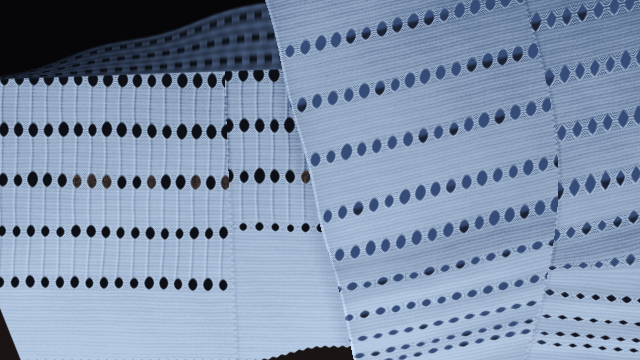
Write a WebGL 1 fragment shader that draws this texture.

```glsl
precision highp float;
// Overlapping folds of ribbed blue cloth with rows of openwork holes.
uniform vec2 u_resolution;

float hash(vec2 p) {
  return fract(sin(dot(p, vec2(127.1, 311.7))) * 4375.85);
}

float ripple(vec2 p) {
  return sin(p.x * 2.3 + sin(p.y * 3.1)) * 0.5
       + sin(p.y * 5.7 + p.x * 3.9) * 0.3
       + sin(p.x * 11.3 - p.y * 8.1) * 0.2;
}

// Soft step centred on zero
float cover(float d, float aa) {
  return smoothstep(-aa, aa, d);
}

vec3 cloth(float light) {
  vec3 c = mix(vec3(0.22, 0.31, 0.46), vec3(0.55, 0.63, 0.74), clamp(light * 2.0, 0.0, 1.0));
  return mix(c, vec3(0.71, 0.79, 0.89), clamp(light * 2.0 - 1.0, 0.0, 1.0));
}

// Rows on the draped side crowd together towards the bottom
float drapedRow(float i) {
  float k = max(i - 3.0, 0.0);
  return 0.25 + 0.693 * min(i, 3.0) + 0.56 * k - 0.04 * k * k;
}

// Openwork band: x = hole, y = strand brightness, z = band, w = rim
vec4 lace(float u, float d, vec2 size, float tip, float row, float aa) {
  float f = fract(u) - 0.5;
  float h = hash(vec2(floor(u), row));
  vec2 r = size * (0.88 + 0.24 * h);
  vec2 e = abs(vec2(f * 0.18, d + (h - 0.5) * 0.012) / r);
  float dist = (mix(length(e), e.x + e.y, tip) - 1.0) * min(r.x, r.y);
  float strands = sin(d / (size.y * (0.75 + 0.4 * cos(f * 6.283))) * 8.0);
  float band = 1.0 - smoothstep(size.y * 0.95, size.y * 1.3, abs(d));
  return vec4(1.0 - cover(dist, aa), strands, band, exp(-abs(dist - 0.012) * 75.0));
}

void main() {
  float aa = 4.32 / u_resolution.y;
  vec2 p = vec2(gl_FragCoord.x, u_resolution.y - gl_FragCoord.y) * aa;
  vec2 q = p + 0.012 * vec2(ripple(p.yx), ripple(p));

  // Panel borders
  float foldX = 3.18 + 0.25 * p.y + 0.015 * sin(p.y * 4.0);
  float seamLeft = 2.66 + 0.04 * p.y;
  float seamRight = 6.28 + 0.42 * sin(p.y * 0.72);
  bool draped = p.x > foldX;
  bool rightPanel = p.x > seamRight;
  bool secondPanel = p.x > seamLeft;

  float row = 0.0, along, across, light, ribs, tip = 0.15;
  vec2 size = vec2(0.058, 0.085);
  vec3 hollow = vec3(0.05, 0.06, 0.09);
  float noise = hash(floor(p * 60.0));

  if (draped) {
    // Slanted rows; the lowest ones bend with the folds
    float low = smoothstep(2.9, 3.5, p.y);
    float w = rightPanel
      ? q.y + mix(0.23, -0.08, low) * (q.x - 7.2) + 0.15 - 0.07 * low
      : q.y + mix(0.235, 0.2, low) * (q.x - 5.0);
    across = 9.0;
    for (int i = 0; i < 10; i++) {
      float d = w - drapedRow(float(i));
      if (abs(d) < abs(across)) { across = d; row = float(i); }
    }
    along = (q.x - 3.63 - 0.15 * (row - 1.0)) / 0.185 + 0.5;
    if (row > 4.5) size = vec2(0.055, 0.044);
    if (row > 6.5) size = vec2(0.052, 0.028);
    if (rightPanel) {
      tip = 0.6;
      size *= row < 3.5 ? vec2(1.0, 1.2) : vec2(0.95, 0.85);
    }
    light = 0.37 + 0.13 * p.y - 0.05 * (p.x - 5.0) + 0.05 * ripple(p * 0.8);
    light -= 0.24 * exp(-pow((w - 3.08) * 4.5, 2.0));
    light += 0.1 * low * sin(w * 15.0 + p.x);
    light -= 0.14 * exp(-(p.x - foldX) * 9.0);
    ribs = w;
    float dusk = smoothstep(6.2, 6.8, p.x) * smoothstep(3.3, 3.6, p.y);
    float patchy = smoothstep(0.72, 0.8, hash(vec2(floor(along), row + 7.0))) * cover(across, 0.03);
    hollow = mix(vec3(0.21, 0.3, 0.47), vec3(0.07, 0.08, 0.12), max(dusk, patchy * 0.8));
  } else {
    // Level rows of the two flat panels
    float y = q.y - 0.012 * q.x + (secondPanel ? 0.08 : 0.0);
    row = clamp(floor((y - 0.94) / 0.61 + 0.5), 0.0, secondPanel ? 3.0 : 4.0);
    across = y - 0.94 - 0.61 * row;
    along = secondPanel ? (q.x - 2.74) / 0.185 + 0.5 : (q.x - 0.07) / 0.178 + 0.5 + 0.1 * q.y;
    if (row > 2.5) size = secondPanel ? vec2(0.045, 0.05) : vec2(0.052, 0.07);
    light = 0.42 + 0.13 * p.y + 0.05 * ripple(p * 0.7);
    light -= 0.2 * smoothstep(0.25, 0.0, foldX - p.x);
    ribs = y;
    // Drawn threads running down from hole to hole
    float lastRow = secondPanel ? 2.65 : 3.35;
    float t = (fract(along + 0.2 + 0.04 * sin(q.y * 6.0)) - 0.5) * 0.18;
    light += (exp(-pow(t / 0.013, 2.0)) * 0.2 - exp(-pow((t - 0.025) / 0.014, 2.0)) * 0.24)
           * (1.0 - cover(p.y - lastRow, 0.05));
    float brown = step(1.5, row) * step(row, 2.5) * step(0.5, hash(vec2(floor(along), 3.0)));
    hollow += brown * vec3(0.15, 0.11, 0.08) * (0.5 + noise);
  }

  // Woven ribs, seams and grain
  light += 0.07 * sin(ribs * 150.0) + 0.03 * sin(ribs * 47.0 + ripple(p * 2.0));
  light += 0.07 * (noise - 0.5);
  float seam = draped ? p.x - seamRight : p.x - seamLeft;
  light += 0.13 * exp(-pow(seam / 0.018, 2.0)) * sin(p.y * 90.0)
         - 0.12 * exp(-pow((seam - 0.03) / 0.02, 2.0));

  vec4 l = lace(along, across, size, tip, row, aa);
  light += l.z * (0.17 * l.y - 0.06) + l.w * l.z * 0.14;
  vec3 color = mix(cloth(light), hollow, l.x);

  if (!draped) {
    // Shaded cloth folded back, fading into the dark
    float crest = 0.92 - 0.28 * p.x + 0.03 * sin(p.x * 4.0);
    float hem = 0.95 - 0.035 * p.x;
    float t = clamp((p.y - crest) / max(hem - crest, 0.02), 0.0, 1.0);
    vec3 shade = mix(vec3(0.09, 0.12, 0.18), vec3(0.24, 0.31, 0.43), clamp(p.x / 3.5 + 0.2 * t, 0.0, 1.0));
    shade *= 0.92 + 0.12 * sin(t * 45.0) + 0.08 * sin(p.x * 35.0);
    float stripe = exp(-pow((fract(t * 3.0) - 0.5) * 5.0, 2.0));
    shade *= 1.0 - 0.75 * stripe * smoothstep(-0.3, 0.4, sin(p.x * 35.0 + floor(t * 3.0)));
    shade = mix(vec3(0.025, 0.025, 0.035), shade, cover(p.y - crest, aa * 2.0));
    color = mix(shade, color, cover(p.y - hem, aa));
    // Dark ground beyond the lower edges
    float corner = (p.y - 3.7) * 0.4 - p.x;
    float edge = p.y - 4.33 + 0.17 * smoothstep(3.0, 3.9, p.x) + 0.01 * sin(p.x * 60.0);
    color = mix(color, vec3(0.1, 0.08, 0.08), cover(max(corner, edge), aa));
  }
  // Fold edge highlight
  color += 0.12 * exp(-pow((p.x - foldX - 0.02) / 0.015, 2.0));
  gl_FragColor = vec4(clamp(color, 0.0, 1.0), 1.0);
}
```
